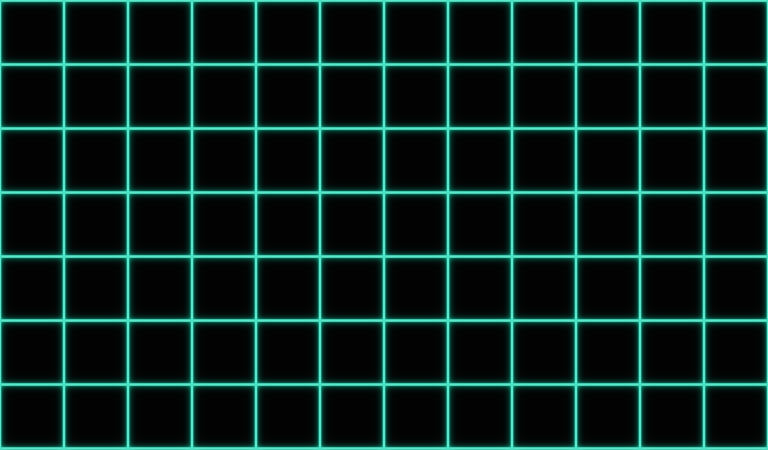
Give the GLSL for this pattern, as a Shadertoy shader.

```glsl
// Glowing teal square grid on near-black, twelve cells across and seven down.

// Distance to the nearest vertical (x) and horizontal (y) line, in cells.
vec2 lineDistance(vec2 cell) {
    return abs(fract(cell + 0.5) - 0.5);
}

void mainImage(out vec4 fragColor, in vec2 fragCoord) {
    // Square cells, counted from the upper left corner
    float cellsPerPixel = 12.0 / iResolution.x;
    vec2 cell = vec2(fragCoord.x, iResolution.y - fragCoord.y) * cellsPerPixel;
    cell.y -= 0.008;
    vec2 d = lineDistance(cell);

    // Soft halo, screened so that crossings do not overexpose
    vec2 halo = 0.75 * exp(-29.0 * d);
    float glow = 1.0 - (1.0 - halo.x) * (1.0 - halo.y);
    vec3 color = vec3(0.008) + glow * vec3(0.02, 1.0, 0.81);

    // Bright core with a smoothed edge
    float soft = max(0.011, 0.5 * cellsPerPixel);
    vec2 core = 1.0 - smoothstep(0.019 - soft, 0.019 + soft, d);
    color = mix(color, vec3(0.36, 0.91, 0.80), max(core.x, core.y));

    // Slightly deeper teal where lines cross
    color = mix(color, vec3(0.22, 0.85, 0.75), 0.6 * core.x * core.y);

    fragColor = vec4(color, 1.0);
}
```
